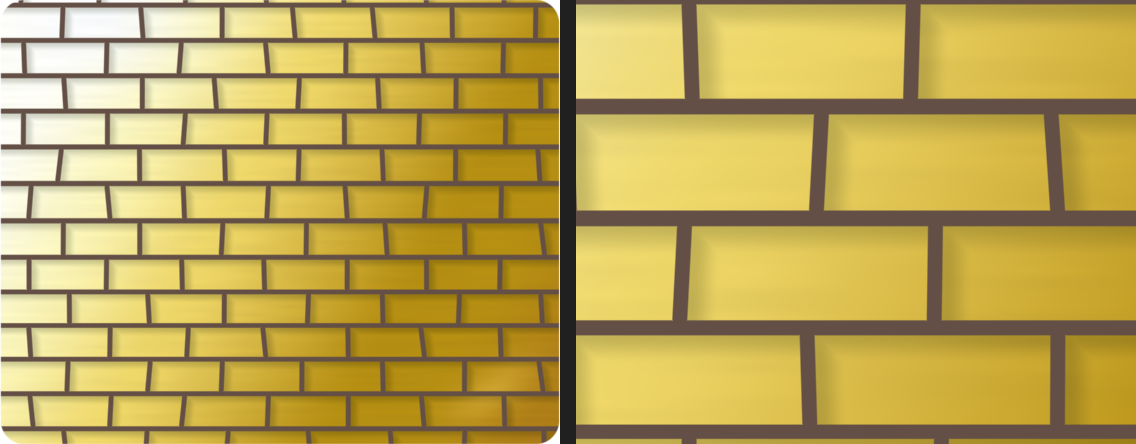
Left: the whole. Right: its middle third, enlarged.
Give the GLSL for this texture, as a Shadertoy shader.

```glsl
// Golden glazed brick wall with uneven brown mortar, lit from the upper left, on a rounded panel.

float hash(vec2 p) {
    p = fract(p * vec2(0.1031, 0.1137));
    p += dot(p, p.yx + 33.33);
    return fract((p.x + p.y) * p.x * 97.0);
}

float noise(vec2 p) {
    vec2 i = floor(p), f = fract(p);
    f *= f * (3.0 - 2.0 * f);
    return mix(mix(hash(i), hash(i + vec2(1, 0)), f.x),
               mix(hash(i + vec2(0, 1)), hash(i + vec2(1, 1)), f.x), f.y);
}

// Diagonal sheen: white, cream, yellow, gold, dark gold
vec3 sheen(vec2 uv) {
    float s = uv.x + 0.45 * uv.y;
    vec3 c = mix(vec3(0.99, 0.99, 0.96), vec3(0.98, 0.96, 0.73), smoothstep(0.14, 0.40, s));
    c = mix(c, vec3(0.93, 0.84, 0.41), smoothstep(0.34, 0.64, s));
    c = mix(c, vec3(0.82, 0.69, 0.23), smoothstep(0.60, 0.88, s));
    c = mix(c, vec3(0.71, 0.56, 0.07), smoothstep(0.80, 1.04, s));
    c = mix(c, vec3(0.68, 0.49, 0.09), smoothstep(1.15, 1.42, s));
    // Cool glare at the top, warm reflection in the lower right
    vec2 glare = (uv - vec2(0.18, 0.03)) / vec2(0.16, 0.16);
    c = mix(c, vec3(0.97, 0.98, 1.0), 0.8 * exp(-dot(glare, glare)));
    vec2 q = uv - vec2(0.88, 0.88);
    vec2 glow = vec2(q.x + q.y, q.y - q.x) / vec2(0.06, 0.13);
    return mix(c, vec3(0.87, 0.70, 0.24), 0.6 * exp(-dot(glow, glow)));
}

void mainImage(out vec4 fragColor, in vec2 fragCoord) {
    float pixel = 1.0 / iResolution.y;
    vec2 size = iResolution.xy * pixel;
    vec2 p = vec2(fragCoord.x * pixel, 1.0 - fragCoord.y * pixel);
    vec2 uv = p / size;

    // Courses, counted downward and sagging slightly in the lower middle
    float sag = 0.0115 * exp(-pow(p.y - 0.59, 2.0) / 0.032);
    float course = (p.y - 0.0115 - sag) / 0.0795;
    float row = floor(course), h = fract(course);
    float top = h * 0.0795, bottom = 0.0795 - top;

    // Staggered upright joints, each shifted and tilted
    float period = 0.142 * size.x;
    float odd = mod(row, 2.0);
    float start = mix(0.105 + 0.0015 * row, 0.044 + 0.0006 * row, odd) * size.x;
    float column = floor((p.x - start) / period);
    float left = 1.0, right = 1.0;
    for (float k = -1.0; k <= 2.0; k++) {
        vec2 id = vec2(column + k, row) + 20.0;
        float shift = (hash(id * 3.7) - 0.5) * 0.020;
        float lean = hash(id * 5.3 + 9.0) * 2.0 - 1.0;
        float tilt = 0.004 * lean + 0.007 * lean * lean * lean;
        float d = p.x - start - (column + k) * period - shift - tilt * (h - 0.5);
        if (d > 0.0) left = min(left, d);
        else right = min(right, -d);
    }

    // Glaze with faint horizontal streaks
    vec3 color = sheen(uv);
    color *= 0.985 + 0.03 * noise(p * vec2(9.0, 110.0));

    // Soft inner shadow along the top and left of each brick
    float shade = 1.0 - smoothstep(0.008, 0.029, min(left, top + 0.002));
    color *= mix(vec3(1.0), vec3(0.83, 0.84, 0.82), shade);

    // Mortar
    float edge = min(min(left, right), min(top, bottom)) - 0.0056;
    color = mix(vec3(0.39, 0.31, 0.27), color, smoothstep(-pixel, pixel, edge));

    // Rounded panel on white
    vec2 corner = abs(p - 0.5 * size) - 0.5 * size + vec2(0.054, 0.052);
    float panel = length(max(corner, 0.0)) + min(max(corner.x, corner.y), 0.0) - 0.052;
    color = mix(color, vec3(1.0), smoothstep(-pixel, pixel, panel));

    fragColor = vec4(color, 1.0);
}
```
